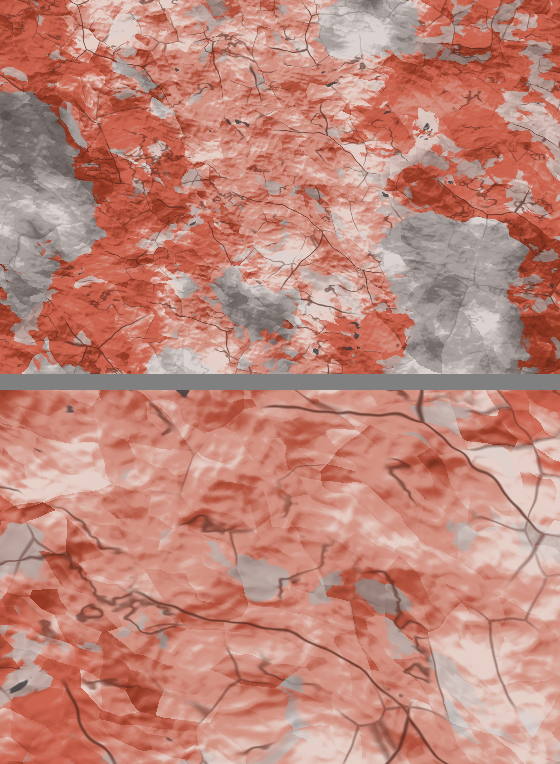
Top: the whole. Bottom: its middle third, enlarged.
Give the GLSL for this texture, as a WebGL 1 fragment shader.

```glsl
precision highp float;
// A weathered rock face: brick red feldspar, pale pink crumbly stone and grey quartz.
// Noise fields place the three minerals; cells at three sizes give angular facets,
// and a ridged height field lit from the upper left gives the rough, gritty relief.

uniform vec2 u_resolution;

const vec3 RUST  = vec3(0.58, 0.22, 0.14);
const vec3 RED   = vec3(0.80, 0.39, 0.31);
const vec3 ROSE  = vec3(0.83, 0.57, 0.51);
const vec3 PALE  = vec3(0.90, 0.81, 0.78);
const vec3 SLATE = vec3(0.46, 0.42, 0.41);
const vec3 GREY  = vec3(0.66, 0.62, 0.61);
const vec3 MILK  = vec3(0.86, 0.82, 0.81);
const vec3 CRACK = vec3(0.32, 0.15, 0.11);
const vec3 CHAR  = vec3(0.22, 0.21, 0.22);

const vec2  LIGHT_STEP   = vec2(-0.0030, 0.0050);
const float RELIEF_SCALE = 9.0;
const float BLOCK_SCALE  = 4.5;
const float CHIP_SCALE   = 13.0;
const float GRIT_SCALE   = 36.0;
const float QUARTZ_BIAS  = 0.165;
const float PALE_BIAS    = 0.24;

float hash(vec2 p) {
  return fract(sin(dot(p, vec2(127.1, 311.7))) * 43758.5453);
}

vec2 hash2(vec2 p) {
  return vec2(hash(p), hash(p + 57.3));
}

float noise(vec2 p) {
  vec2 i = floor(p), f = fract(p);
  f = f * f * (3.0 - 2.0 * f);
  return mix(mix(hash(i), hash(i + vec2(1.0, 0.0)), f.x),
             mix(hash(i + vec2(0.0, 1.0)), hash(i + 1.0), f.x), f.y);
}

const mat2 TURN = mat2(1.6, 1.2, -1.2, 1.6);

float fbm(vec2 p) {
  float sum = 0.0, amp = 0.5;
  for (int i = 0; i < 5; i++) {
    sum += amp * noise(p);
    p = TURN * p + 7.7;
    amp *= 0.5;
  }
  return sum / 0.969;
}

// Ridged height of the broken surface
float height(vec2 p) {
  float sum = 0.0, amp = 0.5;
  p *= RELIEF_SCALE * vec2(0.8, 1.2);
  for (int i = 0; i < 5; i++) {
    sum += amp * (1.0 - abs(2.0 * noise(p) - 1.0));
    p = TURN * p + 3.1;
    amp *= 0.58;
  }
  return sum;
}

// x: tilted tone of the facet, centred on 0; y: distance to its border
vec2 facet(vec2 p) {
  vec2 cell = floor(p), nearId = cell, nearOff = vec2(0.0);
  float d1 = 9.0, d2 = 9.0;
  for (int j = -1; j <= 1; j++) {
    for (int i = -1; i <= 1; i++) {
      vec2 id = cell + vec2(float(i), float(j));
      vec2 off = p - id - hash2(id);
      float d = length(off);
      if (d < d1) {
        d2 = d1; d1 = d; nearId = id; nearOff = off;
      } else {
        d2 = min(d2, d);
      }
    }
  }
  vec2 tilt = hash2(nearId + 19.0) - 0.5;
  return vec2(hash(nearId + 5.0) - 0.5 + dot(tilt, nearOff), d2 - d1);
}

vec3 ramp(vec3 low, vec3 mid, vec3 high, float t) {
  vec3 c = mix(mix(low, mid, smoothstep(0.0, 0.5, t)), high, smoothstep(0.5, 1.0, t));
  return c * (1.0 + 0.6 * clamp(t, -0.6, 0.0));
}

void main() {
  vec2 p = gl_FragCoord.xy / u_resolution.y;
  vec2 warp = vec2(fbm(p * 5.0 + 11.0), fbm(p * 5.0 + 31.0)) - 0.5;
  vec2 q = p + 0.16 * warp;
  vec2 r = p + 0.05 * warp;

  // Relief, facets and short broken crevices
  float light = height(r) - height(r + LIGHT_STEP);
  vec2 lean = mat2(0.88, 0.47, -0.47, 0.88) * (p + 0.10 * warp) * vec2(0.85, 1.15);
  vec2 block = facet(lean * BLOCK_SCALE);
  vec2 chip = facet(lean * CHIP_SCALE + 4.0);
  float grit = facet(lean * GRIT_SCALE * vec2(0.75, 1.25) + 9.0).x;
  float facets = 0.30 * chip.x + 0.26 * grit;
  float cloud = fbm(p * 7.0 + 70.0) - 0.5;
  float fracture = (1.0 - smoothstep(0.0, 0.022, block.y)) * smoothstep(0.48, 0.62, noise(p * 9.0 + 8.0));
  float split = (1.0 - smoothstep(0.0, 0.05, chip.y)) * smoothstep(0.52, 0.72, noise(p * 17.0 + 40.0));
  float crease = 1.0 - smoothstep(0.0, 0.025, abs(fbm(r * vec2(10.0, 16.0) + 150.0) - 0.5));
  crease *= smoothstep(0.50, 0.70, noise(p * 22.0 + 60.0));

  // Where each mineral lies: quartz along a sagging band, pale stone mid-face
  float sag = p.y - 0.58 + 0.25 * p.x * p.x;
  float band = exp(-18.0 * sag * sag);
  float ragged = 0.07 * chip.x + 0.05 * grit;
  float quartzField = 1.15 * (fbm(q * 3.2 + 2.0) - 0.5) + 0.28 * band - QUARTZ_BIAS + ragged;
  float quartz = smoothstep(-0.008, 0.012, quartzField);
  float middle = (p.x - 0.76) / 0.34;
  float paleField = 1.5 * (fbm(q * 3.0 + 50.0) - 0.5) + 0.5 * exp(-middle * middle) - PALE_BIAS;
  float pale = smoothstep(-0.07, 0.11, paleField + 2.5 * ragged + 0.5 * light);

  // Feldspar, from solid red blocks to crumbly pink
  float redTone = 0.40 + 0.34 * block.x + facets + 1.7 * light + 0.7 * cloud;
  float paleTone = 0.56 + 0.15 * block.x + 1.1 * facets + 2.6 * light + 1.4 * cloud;
  vec3 paleLow = mix(RUST, RED, 0.55);
  vec3 color = mix(ramp(RUST, RED, ROSE, redTone), ramp(paleLow, ROSE, PALE, paleTone), pale);

  // Quartz body and the flecks strewn through the right side
  float quartzTone = 0.48 + 0.28 * block.x + 1.1 * facets + 1.4 * light + 1.8 * cloud;
  vec3 quartzColor = ramp(SLATE, GREY, MILK, quartzTone);
  float fleckField = fbm(q * vec2(14.0, 22.0) + 90.0) + 0.10 * smoothstep(0.8, 1.2, p.x) + ragged;
  float fleck = smoothstep(0.66, 0.70, fleckField);
  color = mix(color, mix(quartzColor, PALE, 0.25), 0.85 * fleck);
  color = mix(color, quartzColor, quartz);

  // Dark seams and mineral specks
  float seam = max(max(0.75 * fracture, 0.45 * split), 0.60 * crease);
  seam *= mix(1.0, 0.5, quartz);
  color = mix(color, mix(CRACK, SLATE * 0.8, quartz), seam);
  float speck = smoothstep(0.79, 0.82, fbm(q * vec2(14.0, 24.0) + 130.0));
  color = mix(color, CHAR, 0.8 * speck);

  gl_FragColor = vec4(clamp(color, 0.0, 1.0), 1.0);
}
```
